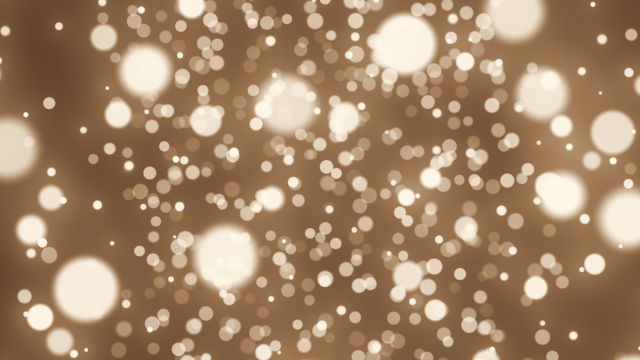
Give the GLSL for this background, as a WebGL 2 fragment shader.

```glsl
#version 300 es
precision highp float;
// Warm sepia bokeh: soft discs of light crowded in the middle, with glowing orbs around.

#define SHADOW vec3(0.30, 0.18, 0.11)
#define TAN vec3(0.63, 0.48, 0.33)
#define CREAM vec3(1.00, 0.965, 0.90)
#define SIDE_LIGHT 0.13
#define MIDDLE_LIGHT 0.25
#define CROWD_EDGE vec2(0.44, 0.64)
#define DISC_RADII vec2(0.015, 0.024)
#define DOT_RADII vec2(0.005, 0.016)
#define ORB_RADII vec2(0.024, 0.046)
#define GLOBE_RADII vec2(0.062, 0.105)

uniform vec2 u_resolution;
out vec4 fragColor;

vec4 hash4(vec2 cell, float seed) {
    float n = dot(cell, vec2(127.1, 311.7)) + seed * 74.7;
    return fract(sin(n + vec4(0.0, 19.19, 47.43, 83.77)) * 43758.5453);
}

float screen(float below, float above) {
    return 1.0 - (1.0 - below) * (1.0 - above);
}

// One layer of jittered discs, screened over the light below.
// presence: chance of a disc at the sides (x) and in the middle (y).
float addDiscs(float light, vec2 p, float cellSize, vec2 radii, vec2 opacities,
               float softness, float halo, vec2 presence, float seed) {
    vec2 home = floor(p / cellSize);
    for (int j = -1; j <= 1; j++) {
        for (int i = -1; i <= 1; i++) {
            vec2 cell = home + vec2(i, j);
            vec4 place = hash4(cell, seed);
            vec4 look = hash4(cell, seed + 31.3);
            vec2 center = (cell + place.xy) * cellSize;
            float crowd = 1.0 - smoothstep(CROWD_EDGE.x, CROWD_EDGE.y, abs(center.x));
            if (place.z > mix(presence.x, presence.y, crowd)) continue;

            float radius = mix(radii.x, radii.y, place.w);
            float opacity = mix(opacities.x, opacities.y, look.x);
            float blur = max(radius * softness * mix(0.6, 1.4, look.y), 1.2 / u_resolution.y);
            float d = distance(p, center);
            float disc = 1.0 - smoothstep(radius - blur, radius + 0.5 * blur, d);
            float glow = pow(max(1.0 - d / cellSize, 0.0), 3.0);
            light = screen(light, opacity * disc);
            light = screen(light, opacity * halo * glow);
        }
    }
    return light;
}

// Dim backdrop, lighter in the middle, with slow uneven shading.
float backdrop(vec2 p) {
    float middle = exp(-2.6 * p.x * p.x);
    float shade = sin(p.x * 4.3 + 1.7 * sin(p.y * 3.1 + 0.6)) * sin(p.y * 5.2 + p.x * 1.9 + 1.1);
    return mix(SIDE_LIGHT, MIDDLE_LIGHT, middle) + 0.05 * shade;
}

vec3 sepia(float light) {
    vec3 dark = mix(SHADOW, TAN, clamp(light * 2.0, 0.0, 1.0));
    return mix(dark, CREAM, clamp(light * 2.0 - 1.0, 0.0, 1.0));
}

void main() {
    vec2 p = (gl_FragCoord.xy - 0.5 * u_resolution) / u_resolution.y;
    float light = backdrop(p);

    // Large hazy globes
    light = addDiscs(light, p, 0.38, GLOBE_RADII, vec2(0.75, 1.0), 0.32, 0.40, vec2(0.75, 0.7), 3.0);

    // Crowd of small translucent discs
    for (int k = 0; k < 3; k++) {
        float seed = 11.0 + 7.0 * float(k);
        vec2 shift = vec2(0.031, 0.023) * float(k);
        light = addDiscs(light, p + shift * 0.0, 0.088 + 0.004 * float(k), DISC_RADII,
                         vec2(0.15, 0.78), 0.24, 0.05, vec2(0.07, 0.95), seed);
    }

    // Bright orbs and sharp sparks
    light = addDiscs(light, p, 0.25, ORB_RADII, vec2(0.75, 1.0), 0.30, 0.32, vec2(0.9, 0.75), 41.0);
    light = addDiscs(light, p, 0.13, DOT_RADII, vec2(0.85, 1.0), 0.35, 0.18, vec2(0.9, 0.85), 53.0);

    fragColor = vec4(sepia(light), 1.0);
}
```
